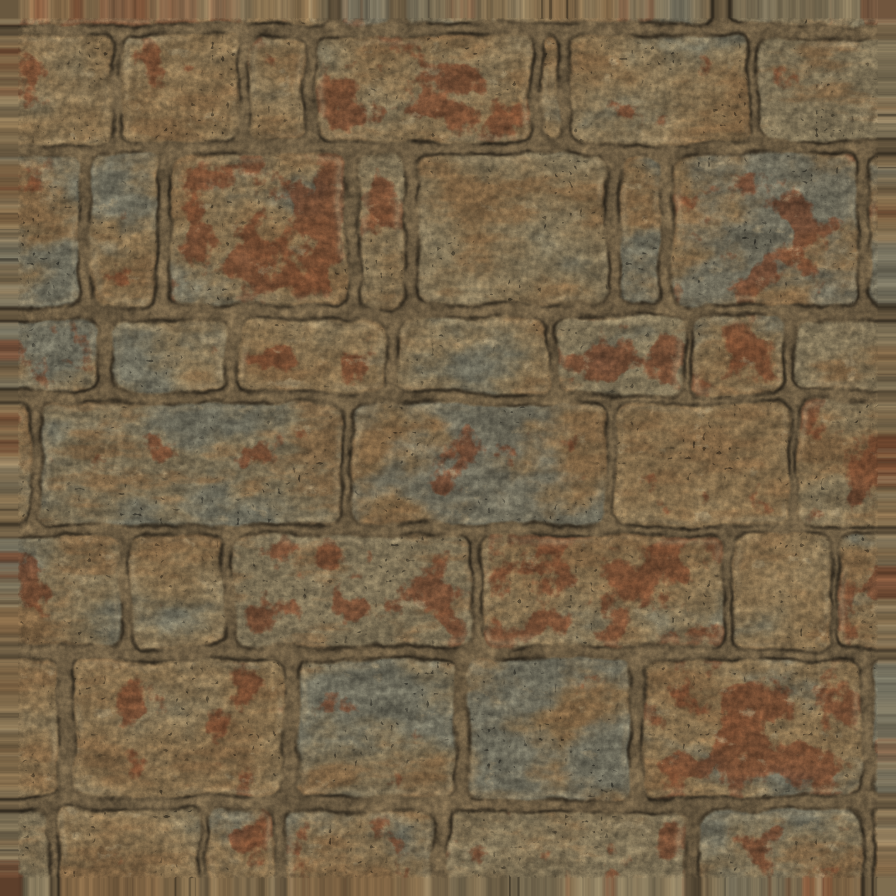
This texture is drawn by a Shadertoy shader. Its source:

```glsl
// Weathered sandstone wall: eight uneven courses of rounded blocks in earthy mortar.

const float BORDER = 0.0195;       // outer band where edge colours are stretched
const float GAP = 0.0075;          // half width of a mortar joint
const float CORNER = 0.013;        // corner radius of a block
const float WOBBLE = 0.009;        // irregularity of block outlines
const float CREVICE = 0.0026;      // width of the dark line around blocks
const float GRAIN = 0.30;
const float STRATA = 0.28;
const float RELIEF = 0.38;

const vec3 OCHRE  = vec3(0.52, 0.43, 0.30);
const vec3 OLIVE  = vec3(0.49, 0.44, 0.335);
const vec3 PALE   = vec3(0.60, 0.54, 0.42);
const vec3 BROWN  = vec3(0.43, 0.33, 0.22);
const vec3 SLATE  = vec3(0.40, 0.40, 0.35);
const vec3 RUST   = vec3(0.43, 0.25, 0.16);
const vec3 MORTAR = vec3(0.43, 0.365, 0.265);

// Courses from the bottom up: lower edge, blocks across, joint shift.
const int COURSES = 8;
const float WALL_TOP = 1.03;
const vec3 COURSE[COURSES] = vec3[](
    vec3(-0.03, 5.5, 0.0), vec3(0.102, 4.2, 0.18), vec3(0.272, 5.0, 0.67),
    vec3(0.409, 4.0, 0.33), vec3(0.555, 6.8, 0.0), vec3(0.652, 7.0, 0.5),
    vec3(0.835, 7.0, -0.23), vec3(0.965, 4.0, 0.1));
// Uneven joint spacing per course: amplitude, frequency, centre.
const vec3 SPACING[COURSES] = vec3[](
    vec3(0.4, 1.5, 4.6), vec3(0.2, 1.25, 0.7), vec3(0.4, 1.6, 3.0),
    vec3(0.4, 1.0, 2.0), vec3(0.25, 1.1, 4.5), vec3(0.3, 2.9, 4.0),
    vec3(0.42, 2.5, 4.0), vec3(0.4, 2.5, 1.0));

float hash(vec2 p) {
    vec3 q = fract(p.xyx * 0.1031);
    q += dot(q, q.yzx + 33.33);
    return fract((q.x + q.y) * q.z);
}

float cornerSlope(vec2 cell, vec2 corner, vec2 f) {
    float a = 6.2832 * hash(cell + corner);
    return dot(vec2(cos(a), sin(a)), f - corner);
}

float gradientNoise(vec2 p) {
    vec2 cell = floor(p), f = fract(p);
    vec2 u = f * f * f * (f * (f * 6.0 - 15.0) + 10.0);
    vec2 e = vec2(0, 1);
    return 1.4 * mix(
        mix(cornerSlope(cell, e.xx, f), cornerSlope(cell, e.yx, f), u.x),
        mix(cornerSlope(cell, e.xy, f), cornerSlope(cell, e.yy, f), u.x), u.y);
}

float fbm(vec2 p) {
    float sum = 0.0, amp = 0.55;
    for (int i = 0; i < 5; i++) {
        sum += amp * gradientNoise(p);
        p = p * 2.03 + 17.3;
        amp *= 0.53;
    }
    return sum;
}

// Signed distance to the block around p; id receives a key unique to it.
float blockDistance(vec2 p, out vec2 id) {
    int row = 0;
    for (int i = 1; i < COURSES; i++) if (p.y > COURSE[i].x) row = i;
    vec3 c = COURSE[row], s = SPACING[row];
    vec2 lo = vec2(-0.05, c.x);
    vec2 hi = vec2(1.05, row + 1 < COURSES ? COURSE[min(row + 1, COURSES - 1)].x : WALL_TOP);
    id = vec2(0.0, float(row) * 7.0 + 3.0);
    for (int i = 0; i < 9; i++) {
        float k = float(i);
        float x = (k + c.z + s.x * cos(s.y * (k - s.z))) / c.y;
        if (x < BORDER || x > 1.0 - BORDER) continue;
        if (x < p.x) { lo.x = max(lo.x, x); id.x = k + 1.0; }
        else hi.x = min(hi.x, x);
    }
    vec2 halfSize = 0.5 * (hi - lo) - GAP * (0.65 + 0.7 * hash(id + 5.0));
    float r = min(CORNER, min(halfSize.x, halfSize.y));
    vec2 q = abs(p - 0.5 * (lo + hi)) - halfSize + r;
    return length(max(q, 0.0)) + min(max(q.x, q.y), 0.0) - r;
}

void mainImage(out vec4 fragColor, in vec2 fragCoord) {
    vec2 uv = clamp(fragCoord / iResolution.xy, BORDER, 1.0 - BORDER);
    float pixel = 1.0 / iResolution.y;
    vec2 id;
    float d = blockDistance(uv + WOBBLE * vec2(fbm(uv * 15.0), fbm(uv * 15.0 + 41.0)), id);

    // Shared noise layers; blocks shift theirs so that stains stop at joints
    vec2 shifted = uv + id * 3.7;
    float broad = fbm(shifted * vec2(8.0, 12.0));
    float blotch = fbm(shifted * 15.0 + 9.0);
    float strata = fbm(shifted * vec2(14.0, 55.0));
    float grain = fbm(uv * 130.0);
    float relief = fbm(uv * 34.0) - fbm(uv * 34.0 + vec2(-0.08, 0.16));

    // Block base tone, brown and slate clouds, rust stains
    vec3 stone = mix(OCHRE, OLIVE, smoothstep(0.1, 0.9, hash(id) + broad));
    stone = mix(stone, BROWN, 0.7 * smoothstep(0.0, 0.45, strata * 0.6 - broad));
    stone = mix(stone, SLATE, 0.8 * smoothstep(-0.05, 0.4, broad + 0.7 * (hash(id + 11.0) - 0.6)));
    float inside = 6.0 * (min(-d, 0.035) - 0.03);
    float rust = smoothstep(0.0, 0.17, blotch + 0.6 * (hash(id + 23.0) - 0.76) + inside);
    stone = mix(stone, RUST, 0.72 * rust);

    // Pale flecks and worn rims, strata and dark pits
    stone = mix(stone, PALE, 0.55 * smoothstep(0.28, 0.55, fbm(shifted * vec2(30.0, 42.0))));
    float rim = exp(-pow((d + 0.005) / 0.004, 2.0));
    stone = mix(stone, PALE, 0.45 * rim * smoothstep(-0.3, 0.4, blotch));
    stone *= 1.0 + STRATA * strata + RELIEF * relief;
    float pits = smoothstep(0.45, 0.7, gradientNoise(uv * 175.0)) * smoothstep(-0.1, 0.3, -blotch);
    stone *= 1.0 - 0.4 * pits;

    // Mortar with patchy crevices hugging the blocks
    vec3 mortar = MORTAR * (1.0 + 0.3 * fbm(uv * 25.0) + 0.25 * relief);
    vec3 color = mix(stone, mortar, smoothstep(-0.0012 - pixel, 0.0012 + pixel, d));
    float crevice = exp(-pow((d - 0.0015) / CREVICE, 2.0));
    color *= 1.0 - 0.5 * crevice * smoothstep(-0.35, 0.35, fbm(uv * 20.0 + 70.0));
    color *= 1.0 + GRAIN * grain;
    fragColor = vec4(clamp(color, 0.0, 1.0), 1.0);
}
```
